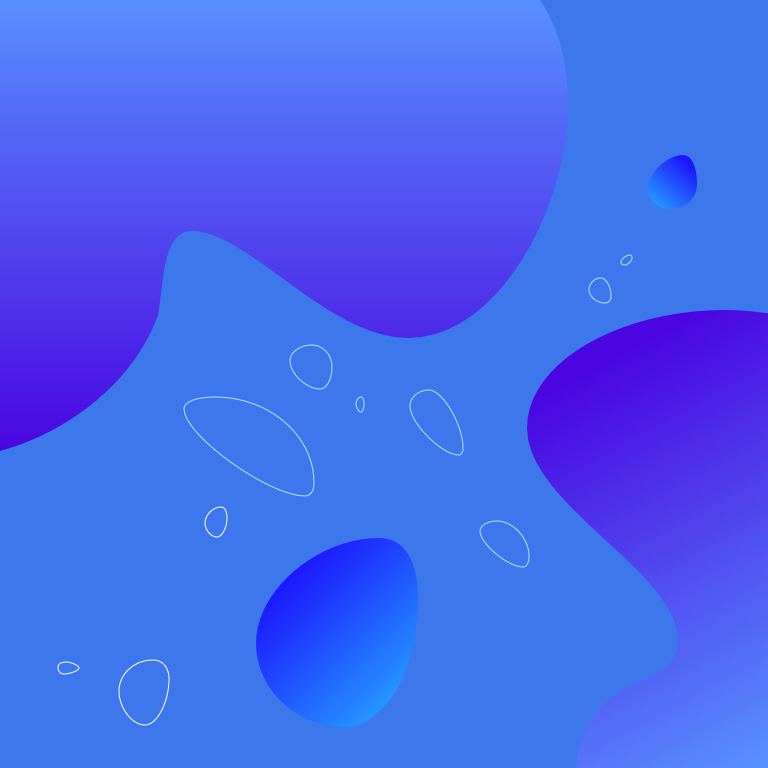
Write a Shadertoy shader that draws this background.

```glsl
// Flat blue backdrop with two large gradient blobs, two glossy drops and thin outlined pebbles.

#define GRID 768.0         // design units along the canvas height
#define STEPS 20           // straight pieces per curve
#define LINE_WIDTH 1.0     // pebble outline, in design units
#define BACKDROP vec3(0.235, 0.470, 0.922)
#define VIOLET vec3(0.290, 0.020, 0.880)
#define SKY vec3(0.342, 0.563, 1.000)
#define DROP_DEEP vec3(0.110, 0.090, 1.000)
#define DROP_LIGHT vec3(0.145, 0.570, 1.000)
#define LINE_CYAN vec3(0.660, 0.890, 1.000)
#define LINE_WHITE vec3(0.980, 0.990, 1.000)

// A path state holds the squared distance (x) and the inside/outside sign (y).
const vec2 EMPTY_PATH = vec2(1e9, 1.0);

void edge(inout vec2 path, vec2 p, vec2 a, vec2 b) {
    vec2 e = b - a, w = p - a;
    vec2 q = w - e * clamp(dot(w, e) / max(dot(e, e), 1e-6), 0.0, 1.0);
    path.x = min(path.x, dot(q, q));
    bvec3 crossing = bvec3(p.y >= a.y, p.y < b.y, e.x * w.y > e.y * w.x);
    if (all(crossing) || !any(crossing)) path.y = -path.y;
}

// Cubic Bezier from a to d with handles b and c.
void curve(inout vec2 path, vec2 p, vec2 a, vec2 b, vec2 c, vec2 d) {
    vec2 last = a;
    for (int i = 1; i <= STEPS; i++) {
        float t = float(i) / float(STEPS), s = 1.0 - t;
        vec2 next = s * s * s * a + 3.0 * s * t * (s * b + t * c) + t * t * t * d;
        edge(path, p, last, next);
        last = next;
    }
}

// Curve that leaves a towards the corner and arrives at b from it.
void bend(inout vec2 path, vec2 p, vec2 a, vec2 corner, vec2 b, float fullness) {
    curve(path, p, a, mix(a, corner, fullness), mix(b, corner, fullness), b);
}

float signedDistance(vec2 path) {
    return path.y * sqrt(path.x);
}

// Egg inside box (left, top, right, bottom). touch tells where it meets each side;
// fullness rounds the corners clockwise from the upper left.
float egg(vec2 p, vec4 box, vec4 touch, vec4 fullness) {
    vec2 outside = max(box.xy - p, p - box.zw);
    float boxGap = max(outside.x, outside.y);
    if (boxGap > 6.0) return boxGap;
    vec2 left = vec2(box.x, touch.x), top = vec2(touch.y, box.y);
    vec2 right = vec2(box.z, touch.z), bottom = vec2(touch.w, box.w);
    vec2 path = EMPTY_PATH;
    bend(path, p, left, box.xy, top, fullness.x);
    bend(path, p, top, box.zy, right, fullness.y);
    bend(path, p, right, box.zw, bottom, fullness.z);
    bend(path, p, bottom, box.xw, left, fullness.w);
    return signedDistance(path);
}

float upperBlob(vec2 p) {
    vec2 path = EMPTY_PATH;
    edge(path, p, vec2(-20, -23), vec2(-20, 456));
    edge(path, p, vec2(-20, 456), vec2(0, 451));
    curve(path, p, vec2(0, 451), vec2(70, 432), vec2(135, 380), vec2(158, 315));
    curve(path, p, vec2(158, 315), vec2(164, 283), vec2(162, 231), vec2(192, 231));
    curve(path, p, vec2(192, 231), vec2(248, 231), vec2(328, 338), vec2(408, 338));
    curve(path, p, vec2(408, 338), vec2(500, 338), vec2(568, 205), vec2(568, 105));
    curve(path, p, vec2(568, 105), vec2(568, 62), vec2(559, 29), vec2(540, 0));
    edge(path, p, vec2(540, 0), vec2(525, -23));
    edge(path, p, vec2(525, -23), vec2(-20, -23));
    return signedDistance(path);
}

float rightBlob(vec2 p) {
    vec2 path = EMPTY_PATH;
    curve(path, p, vec2(790, 317), vec2(768, 313), vec2(746, 310), vec2(725, 310));
    curve(path, p, vec2(725, 310), vec2(620, 310), vec2(527, 362), vec2(527, 428));
    curve(path, p, vec2(527, 428), vec2(527, 505), vec2(678, 572), vec2(678, 640));
    curve(path, p, vec2(678, 640), vec2(678, 668), vec2(655, 674), vec2(632, 685));
    curve(path, p, vec2(632, 685), vec2(597, 701), vec2(578, 731), vec2(576, 768));
    edge(path, p, vec2(576, 768), vec2(575, 790));
    edge(path, p, vec2(575, 790), vec2(790, 790));
    edge(path, p, vec2(790, 790), vec2(790, 317));
    return signedDistance(path);
}

vec3 ramp(vec2 p, vec2 from, vec2 to, vec3 a, vec3 b) {
    vec2 axis = to - from;
    return mix(a, b, clamp(dot(p - from, axis) / dot(axis, axis), 0.0, 1.0));
}

float cover(float d, float pixel) { return clamp(0.5 - d / pixel, 0.0, 1.0); }

float stroke(float d, float pixel) {
    return cover(d - 0.5 * LINE_WIDTH, pixel) - cover(d + 0.5 * LINE_WIDTH, pixel);
}

void mainImage(out vec4 fragColor, in vec2 fragCoord) {
    float pixel = GRID / iResolution.y;
    vec2 p = vec2(fragCoord.x, iResolution.y - fragCoord.y) * pixel; // y runs downwards

    // Large blobs
    vec3 color = BACKDROP;
    color = mix(color, ramp(p, vec2(0), vec2(0, 451), SKY, VIOLET), cover(upperBlob(p), pixel));
    color = mix(color, ramp(p, vec2(570, 380), vec2(775, 755), VIOLET, SKY), cover(rightBlob(p), pixel));

    // Glossy drops
    float bigDrop = egg(p, vec4(256, 538, 418, 727), vec4(643, 379, 600, 345), vec4(0.5, 0.65, 0.55, 0.55));
    float smallDrop = egg(p, vec4(648, 155, 697, 209), vec4(188, 683, 184, 672), vec4(0.45, 0.6, 0.55, 0.6));
    color = mix(color, ramp(p, vec2(285, 580), vec2(395, 690), DROP_DEEP, DROP_LIGHT), cover(bigDrop, pixel));
    color = mix(color, ramp(p, vec2(690, 165), vec2(657, 203), DROP_DEEP, DROP_LIGHT), cover(smallDrop, pixel));

    // Cyan pebbles
    float d = egg(p, vec4(290, 345, 332, 389), vec4(361, 312, 367, 320), vec4(0.55, 0.55, 0.55, 0.45));
    d = min(d, egg(p, vec4(184, 397, 314, 496), vec4(409, 215, 483, 305), vec4(0.6, 0.55, 0.6, 0.3)));
    d = min(d, egg(p, vec4(356, 397, 364, 412), vec4(404, 361, 404, 361), vec4(0.5, 0.6, 0.5, 0.45)));
    d = min(d, egg(p, vec4(410, 390, 463, 455), vec4(406, 429, 448, 459), vec4(0.55, 0.4, 0.6, 0.35)));
    d = min(d, egg(p, vec4(480, 521, 529, 567), vec4(531, 497, 556, 523), vec4(0.55, 0.5, 0.6, 0.35)));
    d = min(d, egg(p, vec4(589, 278, 611, 303), vec4(290, 601, 296, 605), vec4(0.55, 0.5, 0.6, 0.5)));
    d = min(d, egg(p, vec4(621, 255, 632, 265), vec4(262, 630, 258, 625), vec4(0.4, 0.6, 0.4, 0.6)));
    color = mix(color, LINE_CYAN, stroke(d, pixel));

    // White pebbles
    d = egg(p, vec4(205, 507, 227, 537), vec4(523, 221, 518, 217), vec4(0.5, 0.6, 0.5, 0.5));
    d = min(d, egg(p, vec4(58, 662, 79, 674), vec4(667, 66, 668, 64), vec4(0.6, 0.4, 0.4, 0.6)));
    d = min(d, egg(p, vec4(119, 660, 169, 725), vec4(691, 153, 679, 145), vec4(0.55, 0.6, 0.5, 0.5)));
    color = mix(color, LINE_WHITE, stroke(d, pixel));

    fragColor = vec4(color, 1.0);
}
```
